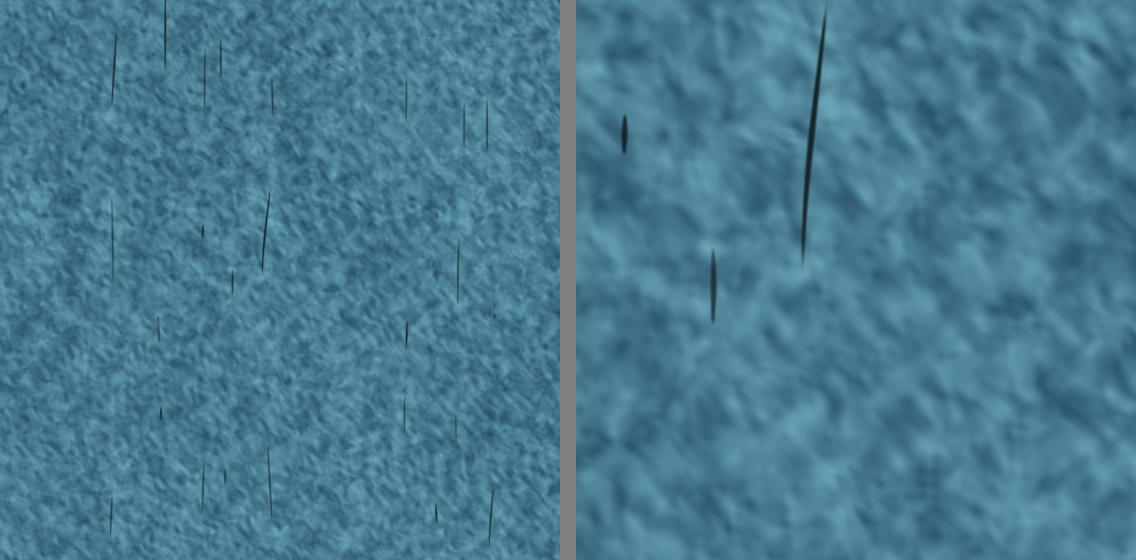
Left: the whole. Right: its middle third, enlarged.
A Shadertoy shader for this texture:

```glsl
// Blue woven cloth with a fine diagonal grain and thin dark vertical slits.
// The grain is stretched value noise in two slanted directions; the slits are
// tapered dashes strung along gently wandering columns, each with a pale halo.

#define GRAIN_SCALE 92.0
#define GRAIN_CONTRAST 1.5
#define MOTTLE_CONTRAST 0.34
#define HALO_STRENGTH 0.16
#define HALO_WIDTH 0.026
#define SLIT_HALF_WIDTH 0.0018
#define SLIT_MAX_HALF_LENGTH 0.085
#define COLUMN_WANDER 0.035
#define COLUMNS 9
#define DASHES 3

const vec3 SHADE_BLUE = vec3(0.195, 0.375, 0.465);
const vec3 LIGHT_BLUE = vec3(0.365, 0.585, 0.660);
const vec3 SLIT_COLOR = vec3(0.075, 0.135, 0.155);

float hash(vec2 p) {
    return fract(sin(dot(p, vec2(127.1, 311.7))) * 43758.5453);
}

float valueNoise(vec2 p) {
    vec2 cell = floor(p);
    vec2 f = fract(p);
    f = f * f * (3.0 - 2.0 * f);
    float low = mix(hash(cell), hash(cell + vec2(1.0, 0.0)), f.x);
    float high = mix(hash(cell + vec2(0.0, 1.0)), hash(cell + vec2(1.0, 1.0)), f.x);
    return mix(low, high, f.y);
}

// Noise stretched along a slanted direction, centred on zero
float slantedNoise(vec2 p, float angle, float stretch) {
    vec2 along = vec2(cos(angle), sin(angle));
    vec2 across = vec2(-along.y, along.x);
    return valueNoise(vec2(dot(p, along) / stretch, dot(p, across)) + 40.0) - 0.5;
}

float clothGrain(vec2 uv) {
    vec2 p = uv * GRAIN_SCALE;
    p += 0.9 * vec2(valueNoise(p * 0.4), valueNoise(p * 0.4 + 57.0));
    float grain = 0.62 * slantedNoise(p * 1.2, -0.9, 1.9);
    grain += 0.28 * slantedNoise(p * 1.1 + 83.0, 0.75, 1.5);
    grain += 0.30 * slantedNoise(p * 2.1 + 19.0, -0.8, 1.3);
    return grain;
}

// Broad cloudy shading, slightly drawn out vertically
float clothMottle(vec2 uv) {
    return 0.6 * (valueNoise(uv * vec2(6.0, 3.5) + 11.0) - 0.5)
         + 0.4 * (valueNoise(uv * vec2(17.0, 11.0) + 29.0) - 0.5);
}

// Columns gather in a left and a right group
float columnCenter(float column) {
    float base = column < 5.0 ? 0.225 + 0.064 * column
                              : 0.73 + 0.047 * (column - 5.0);
    return base + 0.024 * (hash(vec2(column, 3.0)) - 0.5);
}

// Returns slit coverage in x and halo brightness in y
vec2 slits(vec2 uv, float pixel) {
    float soft = max(pixel, 0.0012);
    vec2 result = vec2(0.0);
    for (int i = 0; i < COLUMNS; i++) {
        float column = float(i);
        float wander = valueNoise(vec2(column * 7.3, uv.y * 4.0)) - 0.5;
        float dist = abs(uv.x - columnCenter(column) - COLUMN_WANDER * wander);
        float frays = smoothstep(0.15, 0.45, valueNoise(vec2(column * 5.7, uv.y * 45.0)));
        for (int k = 0; k < DASHES; k++) {
            vec2 id = vec2(column + 20.0, float(k) + 5.0);
            float middle = (float(k) + 0.15 + 0.7 * hash(id)) / float(DASHES);
            float size = hash(id + 31.0);
            float halfLength = mix(0.013, SLIT_MAX_HALF_LENGTH, size * size);
            float offset = abs(uv.y - middle);
            float taper = max(1.0 - offset / halfLength, 0.0);
            float width = SLIT_HALF_WIDTH * sqrt(taper);
            float body = 1.0 - smoothstep(-soft, soft, dist - width);
            body *= smoothstep(0.0, 0.25, taper);
            float strength = mix(0.55, 1.0, hash(id + 67.0));
            float wear = mix(frays, 1.0, smoothstep(0.3, 0.6, size));
            result.x = max(result.x, body * strength * wear);

            vec2 spread = vec2(dist / HALO_WIDTH, offset / (halfLength + 0.05));
            result.y = max(result.y, exp(-dot(spread, spread)) * size);
        }
    }
    return result;
}

void mainImage(out vec4 fragColor, in vec2 fragCoord) {
    vec2 uv = fragCoord / iResolution.y;
    vec2 slit = slits(uv, 1.0 / iResolution.y);

    // Cloth tone: grain, clouds and the pale halo around the slits
    float tone = 0.49 + GRAIN_CONTRAST * clothGrain(uv);
    tone += MOTTLE_CONTRAST * clothMottle(uv) + HALO_STRENGTH * slit.y;
    vec3 color = mix(SHADE_BLUE, LIGHT_BLUE, tone);

    // Dark slits on top
    color = mix(color, SLIT_COLOR, slit.x);
    fragColor = vec4(clamp(color, 0.0, 1.0), 1.0);
}
```
